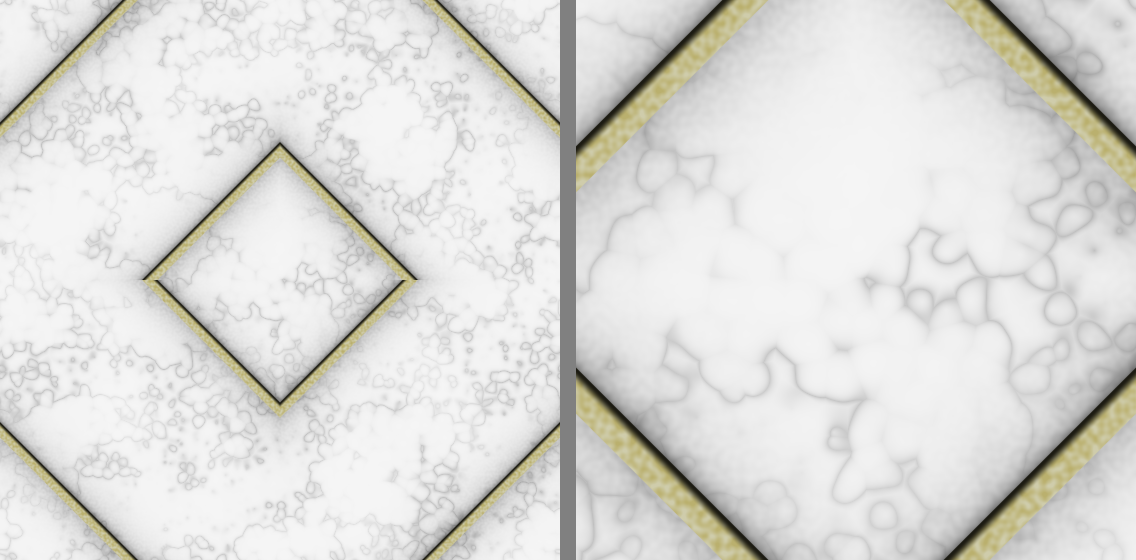
Left, the full canvas; right, a detail of the centre.
Write a WebGL 1 fragment shader that draws this pattern.

```glsl
precision highp float;

// White marble inlaid with brass diamond frames, one at the centre of the tile
// and one on its corners. Veins are contours of wrapped gradient and cellular
// noise; the frames are Manhattan-distance bands with a shaded upper side.

uniform vec2 u_resolution;

// Frame geometry, in tile widths of Manhattan distance
const float FRAME_RADIUS = 0.2325;
const float FRAME_HALF_WIDTH = 0.0137;
const float HALO_REACH = 0.034;
const float HALO_DEPTH = 0.21;
const float CONTACT_REACH = 0.006;
const float CONTACT_DEPTH = 0.34;

// Noise: every frequency is a whole number, so it wraps
const float CLOUD_FREQ = 5.0;
const float PEBBLE_FREQ = 44.0;
const float GRAIN_FREQ = 200.0;
const float VEIN_WIDTH = 0.075;
const float VEIN_DEPTH = 0.15;
const float STAIN_DEPTH = 0.035;

const vec3 MARBLE = vec3(0.962);
const vec3 BRASS = vec3(0.73, 0.69, 0.43);
const vec3 BRASS_LIGHT = vec3(0.81, 0.80, 0.67);
const vec3 BRASS_SHADOW = vec3(0.11, 0.105, 0.07);

vec2 hash2(vec2 cell) {
  vec2 q = vec2(dot(cell, vec2(127.1, 311.7)), dot(cell, vec2(269.5, 183.3)));
  return fract(sin(q) * 43758.545);
}

// Dot product of a random unit gradient with the offset from its lattice corner
float cornerSlope(vec2 cell, vec2 offset, float freq) {
  float angle = 6.28318 * hash2(mod(cell, freq) + freq).x;
  return dot(vec2(cos(angle), sin(angle)), offset);
}

float gradientNoise(vec2 uv, float freq) {
  vec2 i = floor(uv * freq);
  vec2 f = uv * freq - i;
  vec2 w = f * f * f * (f * (f * 6.0 - 15.0) + 10.0);
  vec2 e = vec2(1.0, 0.0);
  float low = mix(cornerSlope(i, f, freq), cornerSlope(i + e.xy, f - e.xy, freq), w.x);
  float high = mix(cornerSlope(i + e.yx, f - e.yx, freq),
                   cornerSlope(i + e.xx, f - e.xx, freq), w.x);
  return mix(low, high, w.y);
}

// Distance to the nearest scattered point, in cells
float cellularNoise(vec2 uv, float freq) {
  vec2 i = floor(uv * freq);
  vec2 f = uv * freq - i;
  float nearest = 2.0;
  for (int y = -1; y <= 1; y++) {
    for (int x = -1; x <= 1; x++) {
      vec2 step2 = vec2(float(x), float(y));
      vec2 point = step2 + hash2(mod(i + step2, freq));
      nearest = min(nearest, length(point - f));
    }
  }
  return nearest;
}

// Height field whose zero contour traces the veins
float veinField(vec2 uv) {
  float sum = 0.0;
  float amplitude = 1.0;
  float freq = CLOUD_FREQ;
  for (int octave = 0; octave < 4; octave++) {
    sum += amplitude * gradientNoise(uv, freq);
    amplitude *= 0.65;
    freq = freq * 2.0 + 1.0;
  }
  return sum + 0.5 * (cellularNoise(uv, PEBBLE_FREQ) - 0.5);
}

vec3 marbleColor(vec2 uv) {
  float field = abs(veinField(uv));
  float patches = smoothstep(-0.45, 0.35, gradientNoise(uv, 7.0));
  float vein = exp(-field / VEIN_WIDTH) * mix(0.45, 1.0, patches);
  float stain = exp(-field / 0.3) * patches;
  return MARBLE - VEIN_DEPTH * vein - STAIN_DEPTH * stain;
}

void main() {
  vec2 uv = gl_FragCoord.xy / u_resolution;
  float pixel = 1.0 / min(u_resolution.x, u_resolution.y);

  // Distance to the nearer diamond, and position across its band (+1 = upper side)
  vec2 p = uv - 0.5;
  float manhattan = abs(p.x) + abs(p.y);
  float across = min(manhattan, 1.0 - manhattan) - FRAME_RADIUS;
  float edge = abs(across) - FRAME_HALF_WIDTH;
  float facing = (p.y < 0.0 ? -1.0 : 1.0) * (manhattan < 0.5 ? 1.0 : -1.0);
  float upper = facing * across / FRAME_HALF_WIDTH;

  float grain = gradientNoise(uv, GRAIN_FREQ);

  // Marble, darkened by a grainy halo and a tight shadow above each bar
  float outside = max(edge, 0.0);
  float halo = HALO_DEPTH * exp(-outside / HALO_REACH) * (1.0 + 0.35 * grain);
  float contact = CONTACT_DEPTH * exp(-outside / CONTACT_REACH) * step(0.0, upper);
  vec3 color = marbleColor(uv) * (1.0 - halo) * (1.0 - contact);

  // Speckled brass bar, lighter below and dark along its upper side
  float light = clamp(0.45 - 0.2 * upper + 1.1 * grain, 0.0, 1.0);
  vec3 bar = mix(BRASS, BRASS_LIGHT, light);
  bar = mix(bar, BRASS_SHADOW, smoothstep(0.25, 0.9, upper));

  color = mix(color, bar, 1.0 - smoothstep(-pixel, pixel, edge));
  gl_FragColor = vec4(color, 1.0);
}
```
